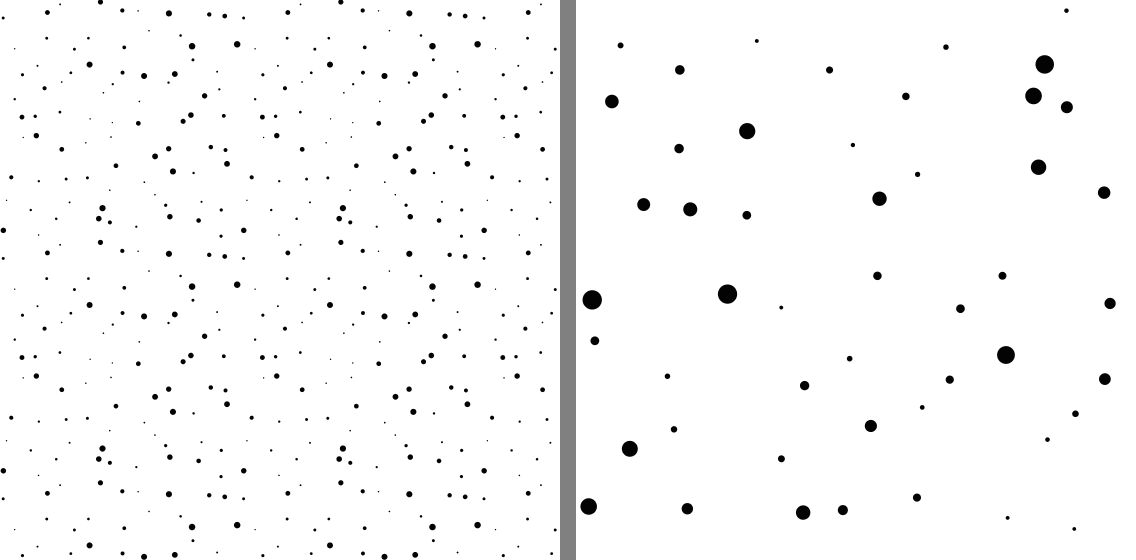
Left: the whole. Right: its middle third, enlarged.
Write a WebGL 2 fragment shader that draws this pattern.

```glsl
#version 300 es
precision highp float;
// Scattered black dots of varied size on white, in a seamless repeating tile.

uniform vec2 u_resolution;
out vec4 fragColor;

const float TILE_SIZE = 0.4293;     // width of one repeat, in canvas units
const int CELLS = 9;                // dots along each side of a repeat
const float JITTER = 0.8;           // share of a cell that a dot may roam
const float MIN_RADIUS = 0.0011;
const float MAX_RADIUS = 0.0058;
const float SIZE_BIAS = 1.6;        // above 1 favours small dots
const vec3 PAPER = vec3(1.0);
const vec3 INK = vec3(0.01);

// Three random values in 0..1 from an integer cell
vec3 hash3(uvec3 v) {
    v = v * 1664525u + 1013904223u;
    v.x += v.y * v.z; v.y += v.z * v.x; v.z += v.x * v.y;
    v ^= v >> 16u;
    v.x += v.y * v.z; v.y += v.z * v.x; v.z += v.x * v.y;
    return vec3(v >> 8u) / 16777216.0;
}

// Smooth coverage of a disc
float disc(vec2 offset, float radius, float pixel) {
    return clamp(0.5 + (radius - length(offset)) / pixel, 0.0, 1.0);
}

// Coverage of the dots in the cells around a point
float scatteredDots(vec2 point, float tileSize, int cells, float pixel) {
    float cellSize = tileSize / float(cells);
    vec2 baseCell = floor(point / cellSize);
    float coverage = 0.0;
    for (int y = -1; y <= 1; y++) {
        for (int x = -1; x <= 1; x++) {
            vec2 cell = baseCell + vec2(x, y);
            // Wrapping the cell index makes every tile identical
            vec2 wrapped = mod(cell, float(cells));
            vec3 random = hash3(uvec3(uvec2(wrapped + 0.5), 17u));
            vec2 center = (cell + 0.5 + JITTER * (random.xy - 0.5)) * cellSize;
            float radius = mix(MIN_RADIUS, MAX_RADIUS, pow(random.z, SIZE_BIAS));
            coverage = max(coverage, disc(point - center, radius, pixel));
        }
    }
    return coverage;
}

void main() {
    float scale = min(u_resolution.x, u_resolution.y);
    vec2 point = gl_FragCoord.xy / scale;
    float ink = scatteredDots(point, TILE_SIZE, CELLS, 1.0 / scale);
    fragColor = vec4(mix(PAPER, INK, ink), 1.0);
}
```
